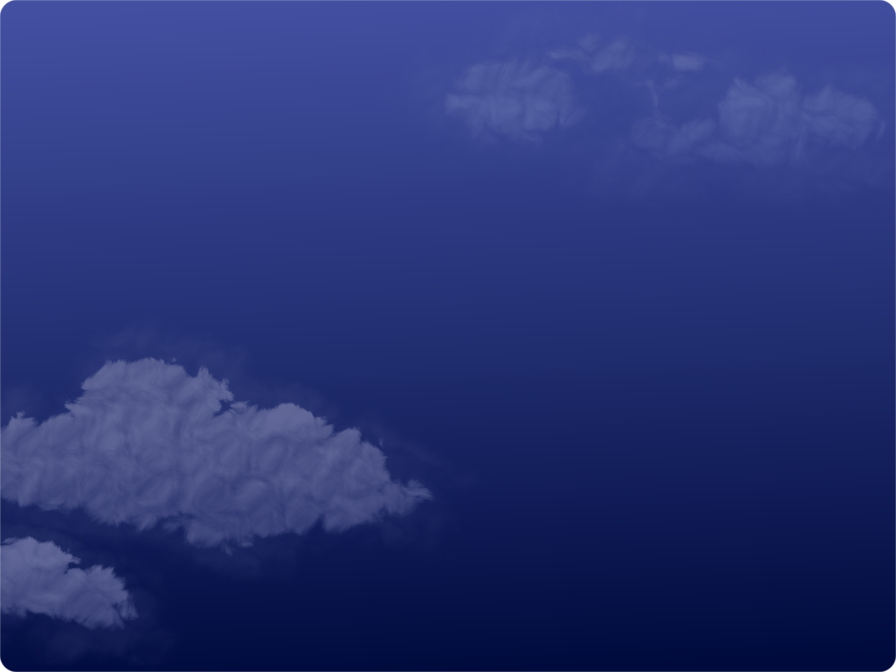
Give the GLSL for this background, as a WebGL 1 fragment shader.

```glsl
precision highp float;
uniform vec2 u_resolution;

#define SKY_TOP vec3(0.262, 0.312, 0.632)
#define SKY_MID vec3(0.132, 0.184, 0.445)
#define SKY_LOW vec3(0.000, 0.040, 0.240)
#define CLOUD_LIT vec3(0.385, 0.410, 0.600)
#define CLOUD_SHADE vec3(0.185, 0.220, 0.445)
#define HAZE_LIT vec3(0.345, 0.395, 0.645)
#define HAZE_SHADE vec3(0.215, 0.270, 0.545)
#define LIGHT_STEP vec2(-0.006, 0.011)
#define PUFF_SCALE 15.0
#define PUFF_DEPTH 0.036
#define CORNER_RADIUS 0.025

vec2 gradientAt(vec2 cell) {
  float angle = 6.2832 * fract(sin(dot(cell, vec2(127.1, 311.7))) * 43758.5);
  return vec2(cos(angle), sin(angle));
}

float gradientNoise(vec2 p) {
  vec2 i = floor(p), f = fract(p);
  vec2 u = f * f * f * (f * (f * 6.0 - 15.0) + 10.0);
  vec2 e = vec2(1.0, 0.0);
  float low = mix(dot(gradientAt(i), f), dot(gradientAt(i + e.xy), f - e.xy), u.x);
  float high = mix(dot(gradientAt(i + e.yx), f - e.yx), dot(gradientAt(i + e.xx), f - e.xx), u.x);
  return mix(low, high, u.y);
}

float fbm(vec2 p) {
  float sum = 0.0, amp = 0.5;
  for (int i = 0; i < 4; i++) {
    sum += amp * gradientNoise(p);
    p = mat2(1.6, 1.2, -1.2, 1.6) * p + 3.7;
    amp *= 0.5;
  }
  return sum;
}

// Rounded puffs parted by creases
float billow(vec2 p) {
  float sum = 0.0, amp = 1.0;
  p = p * PUFF_SCALE + 0.35 * gradientNoise(p * 22.0);
  for (int i = 0; i < 5; i++) {
    sum += amp * abs(gradientNoise(p));
    p = mat2(1.6, 1.2, -1.2, 1.6) * p + 5.3;
    amp *= 0.52;
  }
  return sum;
}

// Approximate depth inside an ellipse, negative outside
float lobe(vec2 p, vec2 center, vec2 radius) {
  return (1.0 - length((p - center) / radius)) * min(radius.x, radius.y);
}

float largeCloud(vec2 p) {
  float d = lobe(p, vec2(0.217, 0.372), vec2(0.108, 0.100));
  d = max(d, lobe(p, vec2(0.305, 0.415), vec2(0.036, 0.034)));
  d = max(d, lobe(p, vec2(0.090, 0.306), vec2(0.135, 0.075)));
  d = max(d, lobe(p, vec2(0.210, 0.285), vec2(0.145, 0.078)));
  d = max(d, lobe(p, vec2(0.390, 0.295), vec2(0.150, 0.105)));
  d = max(d, lobe(p, vec2(0.335, 0.225), vec2(0.095, 0.046)));
  d = max(d, lobe(p, vec2(0.505, 0.285), vec2(0.082, 0.078)));
  return max(d, lobe(p, vec2(0.580, 0.258), vec2(0.060, 0.036)));
}

float smallCloud(vec2 p) {
  float d = lobe(p, vec2(0.025, 0.138), vec2(0.090, 0.062));
  d = max(d, lobe(p, vec2(0.120, 0.113), vec2(0.070, 0.050)));
  return max(d, lobe(p, vec2(0.173, 0.085), vec2(0.032, 0.026)));
}

float highClouds(vec2 p) {
  float d = lobe(p, vec2(0.765, 0.852), vec2(0.108, 0.074));
  d = max(d, lobe(p, vec2(0.905, 0.918), vec2(0.100, 0.035)));
  d = max(d, lobe(p, vec2(1.025, 0.912), vec2(0.042, 0.022)));
  d = max(d, lobe(p, vec2(0.993, 0.871), vec2(0.044, 0.018)));
  d = max(d, lobe(p, vec2(1.145, 0.825), vec2(0.085, 0.072)));
  d = max(d, lobe(p, vec2(1.245, 0.818), vec2(0.080, 0.060)));
  d = max(d, lobe(p, vec2(1.020, 0.783), vec2(0.108, 0.048)));
  return max(d, lobe(p, vec2(1.120, 0.775), vec2(0.185, 0.045)));
}

void main() {
  vec2 p = gl_FragCoord.xy / u_resolution.y;
  float aspect = u_resolution.x / u_resolution.y;

  // Sky, slightly lighter on the left
  float h = clamp(p.y + 0.04 * (0.6 - p.x), 0.0, 1.0);
  vec3 color = mix(SKY_LOW, SKY_MID, min(h * 2.0, 1.0));
  color = mix(color, SKY_TOP, max(h * 2.0 - 1.0, 0.0));

  // Shared relief and light
  float puff = billow(p);
  float relief = puff - billow(p + LIGHT_STEP);
  float bump = PUFF_DEPTH * (puff - 0.38);
  float wisp = fbm(p * vec2(7.0, 11.0));
  float light = 0.57 + 0.5 * relief + 0.35 * (puff - 0.4) + 0.35 * wisp;

  // High, hazy clouds with dissolving bases
  float d = highClouds(p) + bump;
  float base = smoothstep(0.72, 0.84, p.y + 0.05 * wisp);
  float cover = smoothstep(-0.008, mix(0.050, 0.026, base), d) * mix(0.35, 0.85, base);
  cover = max(cover, 0.22 * smoothstep(-0.06, 0.02, d + 0.08 * wisp));
  color = mix(color, mix(HAZE_SHADE, HAZE_LIT, clamp(light + 0.1, 0.0, 1.0)), cover);

  // Low, dense clouds with crisp crowns
  float large = largeCloud(p), small = smallCloud(p);
  d = max(large, small) + bump;
  float crown = large > small ? smoothstep(0.17, 0.40, p.y) : smoothstep(0.05, 0.17, p.y);
  cover = smoothstep(-0.005, mix(0.024, 0.007, crown), d) * mix(0.80, 0.97, crown);
  cover = max(cover, 0.20 * smoothstep(-0.05, 0.01, d + 0.08 * wisp));
  light += 0.42 * (crown - 0.5);
  color = mix(color, mix(CLOUD_SHADE, CLOUD_LIT, clamp(light, 0.0, 1.0)), cover);

  // Rounded white corners
  vec2 center = 0.5 * vec2(aspect, 1.0);
  vec2 q = abs(p - center) - center + CORNER_RADIUS;
  float edge = length(max(q, 0.0)) - CORNER_RADIUS;
  float pixel = 1.0 / u_resolution.y;
  color = mix(color, vec3(1.0), smoothstep(-pixel, pixel, edge));
  gl_FragColor = vec4(color, 1.0);
}
```
